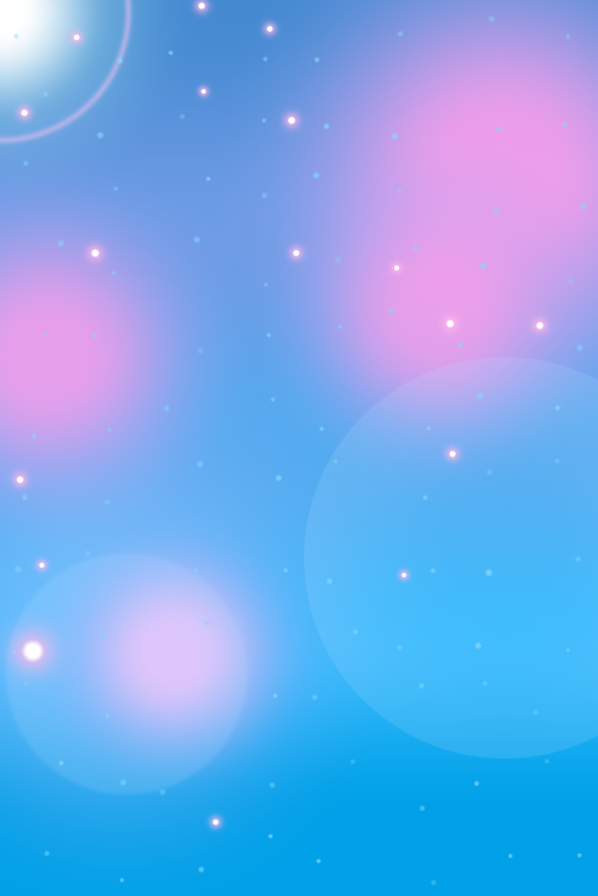
Give the GLSL for this background, as a Shadertoy shader.

```glsl
#define SKY_TOP vec3(0.27, 0.54, 0.82)
#define SKY_HIGH vec3(0.43, 0.61, 0.90)
#define SKY_MID vec3(0.33, 0.67, 0.94)
#define SKY_LOW vec3(0.22, 0.73, 0.99)
#define SKY_BOTTOM vec3(0.00, 0.63, 0.91)
#define LAVENDER vec3(0.66, 0.66, 0.95)
#define PINK vec3(0.97, 0.62, 0.92)
#define PALE_PINK vec3(0.94, 0.77, 0.98)
#define DUST_CELL 0.125
#define SPARK_CELL 0.2
#define SPARK_SIZE 0.0065

vec3 hash3(vec2 cell, float seed) {
    vec3 q = fract(vec3(cell.xyx + seed) * vec3(0.1031, 0.1030, 0.0973));
    q += dot(q, q.yxz + 33.33);
    return fract((q.xxy + q.yzz) * q.zyx);
}

vec3 skyGradient(float y) {
    vec3 color = mix(SKY_BOTTOM, SKY_LOW, smoothstep(0.13, 0.43, y));
    color = mix(color, SKY_MID, smoothstep(0.43, 0.76, y));
    color = mix(color, SKY_HIGH, smoothstep(0.74, 1.10, y));
    return mix(color, SKY_TOP, smoothstep(1.10, 1.50, y));
}

// Radial glow whose tint runs from lavender outside to the core colour
void addGlow(inout vec3 color, vec2 p, vec2 center, float radius, vec3 core, float strength) {
    float falloff = max(0.0, 1.0 - length(p - center) / radius);
    vec3 tint = mix(LAVENDER, core, smoothstep(0.0, 0.85, falloff));
    color = mix(color, tint, strength * smoothstep(0.0, 0.85, falloff));
}

// Translucent disc, brightest at its rim
void addBubble(inout vec3 color, vec2 p, vec2 center, float radius, float opacity, float blur) {
    float d = length(p - center);
    float mask = smoothstep(radius + blur, radius - blur, d);
    float rim = mix(0.3, 1.0, smoothstep(0.2, 1.0, d / radius));
    color = mix(color, vec3(0.75, 0.87, 1.0), opacity * rim * mask);
}

// White point with a pink halo
void addSpark(inout vec3 color, float d, float size) {
    float halo = exp(-pow(d / (size * 1.7), 2.0));
    color = mix(color, vec3(1.0, 0.72, 0.92), 0.85 * halo);
    color = mix(color, vec3(1.0), smoothstep(size, size * 0.45, d));
}

// Distance to one jittered point in each cell; size.xy holds random values
float cellPoint(vec2 p, float cellSize, float seed, out vec2 traits) {
    vec2 cell = floor(p / cellSize);
    vec2 jitter = 0.15 + 0.7 * hash3(cell, seed).xy;
    traits = hash3(cell, seed + 41.7).xy;
    return length(p - (cell + jitter) * cellSize);
}

void addSun(inout vec3 color, vec2 p) {
    float d = length(p - vec2(0.0, 1.48));
    color = mix(color, vec3(0.53, 0.77, 0.89), 0.75 * smoothstep(0.34, 0.08, d));
    color = mix(color, vec3(1.0), smoothstep(0.19, 0.03, d));
    float ring = exp(-pow((d - 0.215) / 0.006, 2.0));
    color = mix(color, vec3(0.80, 0.73, 0.93), 0.65 * ring);
}

void mainImage(out vec4 fragColor, in vec2 fragCoord) {
    // Canvas units: height is 1.5, width is 1 at a 2:3 aspect
    vec2 p = 1.5 * fragCoord / iResolution.y;
    float pixel = 1.5 / iResolution.y;
    vec3 color = skyGradient(p.y);

    // Coloured clouds
    addGlow(color, p, vec2(0.84, 1.21), 0.50, PINK, 0.92);
    addGlow(color, p, vec2(0.73, 0.97), 0.32, PINK, 0.80);
    addGlow(color, p, vec2(0.08, 0.90), 0.36, PINK, 0.88);
    addGlow(color, p, vec2(0.20, 0.43), 0.48, vec3(0.64, 0.77, 1.0), 0.50);
    addGlow(color, p, vec2(0.29, 0.405), 0.25, PALE_PINK, 0.88);

    // Bubbles and corner sun
    addBubble(color, p, vec2(0.845, 0.566), 0.336, 0.16, pixel);
    addBubble(color, p, vec2(0.212, 0.372), 0.202, 0.16, 0.006);
    addSun(color, p);

    // Fine blue dust, two sizes from the same grid
    vec2 traits;
    float d = cellPoint(p, DUST_CELL, 7.0, traits);
    float dustSize = mix(0.0035, 0.0065, traits.x * traits.x);
    float dust = smoothstep(dustSize + pixel, dustSize * 0.4, d);
    color = mix(color, vec3(0.52, 0.84, 1.0), dust * mix(0.35, 0.75, traits.y));

    // Bright sparks, more frequent towards the top
    d = cellPoint(p, SPARK_CELL, 19.0, traits);
    float cellHeight = floor(p.y / SPARK_CELL) * SPARK_CELL;
    if (traits.x < 0.12 + 0.35 * cellHeight) {
        addSpark(color, d, SPARK_SIZE * mix(0.75, 1.25, traits.y));
    }
    addSpark(color, length(p - vec2(0.055, 0.41)), 0.021);

    fragColor = vec4(color, 1.0);
}
```
